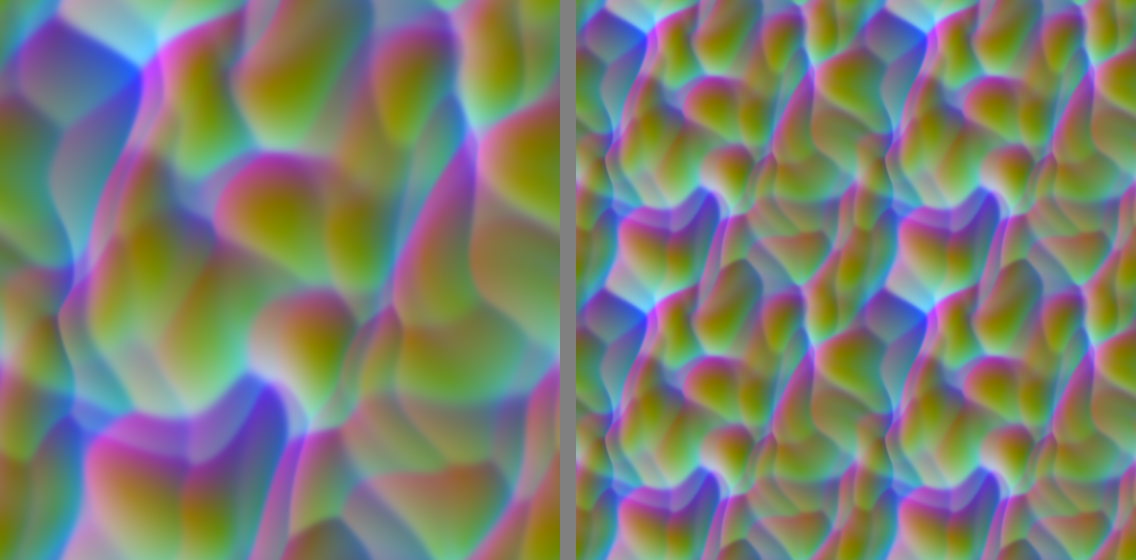
Left, the tile; right, the same tile 2 across and 2 down.
Write a WebGL 1 fragment shader that draws this texture map.

```glsl
precision highp float;
// Soft, tall cells coloured by the offset to their centre: red and green fall
// towards the right and the top, blue grows with distance. Two layers of wrapped
// cellular noise give strong and faint borders, bent by layered periodic sines.

uniform vec2 u_resolution;

#define GRID vec2(5.0, 4.0)       // main cells across and up, whole numbers
#define FINE_GRID vec2(8.0, 5.0)  // cells of the fainter layer
#define FINE_SHARE 0.36           // share of the fainter layer
#define SEED 41.0                 // picks another scatter of centres
#define JITTER 0.96               // irregularity of the centres
#define LEAN 0.2                  // slant of the cells to the upper right
#define BORDER 15.0               // sharpness of the borders
#define BEND 0.03                 // strength of the broad warp
#define RIPPLE 0.011              // strength of the fine warp
#define TINT 0.58                 // red and green contrast
#define RIM 1.5                   // blue contrast of centres and borders
#define TAU 6.2831853

vec2 hash2(vec2 cell, float seed) {
  vec3 p = fract((cell.xyx + seed) * vec3(0.1031, 0.1030, 0.0973));
  p += dot(p, p.yzx + 33.33);
  return fract((p.xx + p.yz) * p.zy);
}

// Sines with whole wave counts, so the bent plane still repeats
vec2 bend(vec2 uv) {
  vec2 broad = sin(TAU * vec2(2.0 * uv.x - uv.y + 0.15, 2.0 * uv.x + uv.y + 0.4));
  vec2 slow = sin(TAU * (uv.yx + vec2(0.6, 0.1)));
  uv += BEND * (broad + 0.7 * slow);
  vec2 across = sin(TAU * vec2(3.0 * uv.x - 2.0 * uv.y + 0.7, 4.0 * uv.x - uv.y + 0.25));
  vec2 along = sin(TAU * vec2(uv.x + 4.0 * uv.y + 0.3, 3.0 * uv.x + 2.0 * uv.y + 0.85));
  return uv + RIPPLE * (across + along);
}

// Smoothly blended offset (xy) and distance (z) to the nearest centre
vec3 softCells(vec2 uv, vec2 grid, float seed) {
  vec2 p = uv * grid;
  vec2 base = floor(p);
  vec3 sum = vec3(0.0);
  float total = 0.0;
  for (int j = -2; j <= 2; j++) {
    for (int i = -2; i <= 2; i++) {
      vec2 cell = base + vec2(float(i), float(j));
      vec2 centre = cell + 0.5 + JITTER * (hash2(mod(cell, grid), seed) - 0.5);
      vec2 offset = p - centre;
      offset.x -= LEAN * offset.y;
      float d2 = dot(offset, offset);
      float weight = exp(-BORDER * d2) + 1e-20;
      sum += weight * vec3(offset, sqrt(d2));
      total += weight;
    }
  }
  return sum / total;
}

void main() {
  vec2 uv = bend(gl_FragCoord.xy / u_resolution);
  vec3 main_cell = softCells(uv, GRID, SEED);
  vec3 faint_cell = softCells(uv, FINE_GRID, SEED + 23.0);
  vec3 cell = mix(main_cell, faint_cell, FINE_SHARE);
  vec3 color = vec3(0.495 - TINT * cell.xy, 0.45 + RIM * (cell.z - 0.44));
  gl_FragColor = vec4(clamp(color, 0.0, 1.0), 1.0);
}
```
